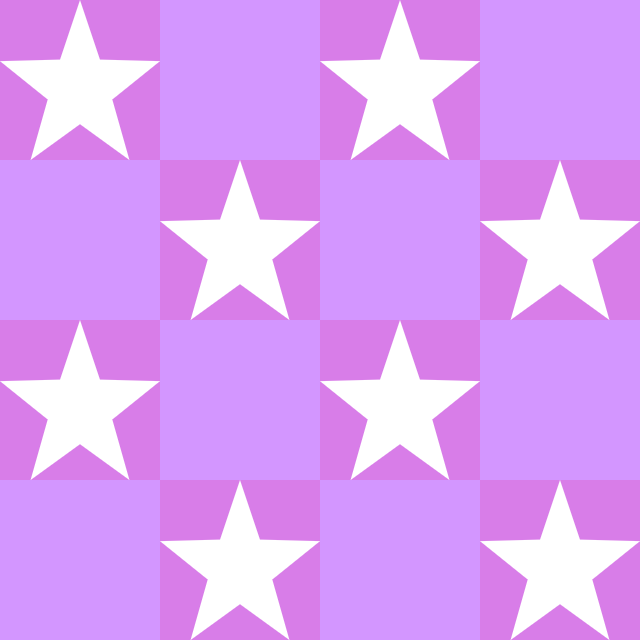
Reproduce this pattern procedurally as a WebGL 1 fragment shader.

```glsl
precision highp float;

uniform vec2 u_resolution;

#define CELLS 4.0
#define STAR_CENTRE vec2(0.0, -0.053)
#define STAR_RADII vec2(0.5257, 0.5528)
#define INNER_RATIO 0.404
#define PLAIN_COLOUR vec3(0.828, 0.588, 1.0)
#define TILE_COLOUR vec3(0.848, 0.49, 0.91)
#define STAR_COLOUR vec3(1.0)

const float PI = 3.14159265;

// Signed distance to a five-pointed star of unit radius, negative inside
float starDistance(vec2 p) {
    float sector = 2.0 * PI / 5.0;
    float angle = abs(mod(atan(p.x, p.y) + 0.5 * sector, sector) - 0.5 * sector);
    vec2 folded = length(p) * vec2(sin(angle), cos(angle));

    vec2 tip = vec2(0.0, 1.0);
    vec2 notch = INNER_RATIO * vec2(sin(0.5 * sector), cos(0.5 * sector));
    vec2 edge = notch - tip;
    return dot(folded - tip, normalize(vec2(-edge.y, edge.x)));
}

// 0 on even cells, 1 on odd cells, blended over one pixel at the borders
float checker(vec2 grid, vec2 pixel) {
    vec2 wave = 0.5 - abs(mod(grid + 0.5, 2.0) - 1.0);
    vec2 side = clamp(2.0 * wave / pixel, -1.0, 1.0);
    return 0.5 - 0.5 * side.x * side.y;
}

void main() {
    vec2 grid = CELLS * gl_FragCoord.xy / u_resolution;
    vec2 pixel = CELLS / u_resolution;

    // Star stretched to fill its cell
    vec2 local = (fract(grid) - 0.5 - STAR_CENTRE) / STAR_RADII;
    float starPixel = max(pixel.x / STAR_RADII.x, pixel.y / STAR_RADII.y);
    float star = clamp(0.5 - starDistance(local) / starPixel, 0.0, 1.0);

    // Starred tiles alternate with plain ones
    vec3 starTile = mix(TILE_COLOUR, STAR_COLOUR, star);
    vec3 colour = mix(PLAIN_COLOUR, starTile, checker(grid, pixel));
    gl_FragColor = vec4(colour, 1.0);
}
```
